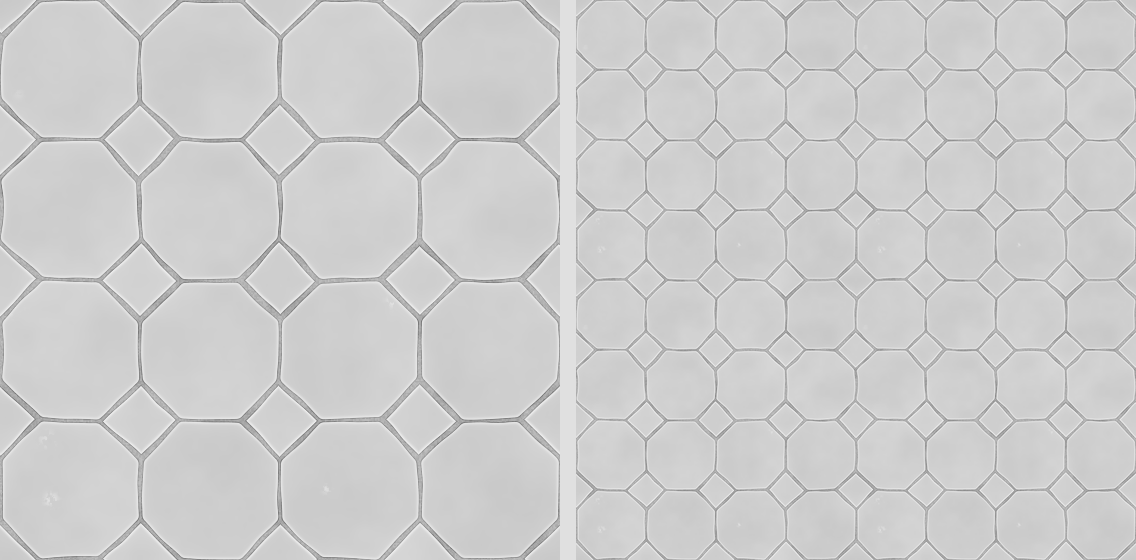
Left: one tile. Right: repeated 2 by 2.
A Shadertoy shader for this texture:

```glsl
#define GRID 4.0             // octagons across and down
#define DIAMOND 0.28         // half diagonal of the small tile, in cells
#define STRAIGHT_HALF 0.014  // half width of the straight joints
#define DIAGONAL_HALF 0.019  // half width of the diagonal joints
#define WOBBLE 0.022         // unevenness of the tile edges
#define CLOUDING 0.055       // contrast of the mottled glaze
#define SCUFFS 7             // number of chalky marks
#define TILE_COLOR vec3(0.81)
#define RIM_COLOR vec3(0.92)
#define GROUT_COLOR vec3(0.71)
#define CREVICE_COLOR vec3(0.54)

float hash(vec2 p, float seed) {
    vec3 q = fract(vec3(p, seed) * vec3(0.1031, 0.1030, 0.0973));
    q += dot(q, q.yzx + 33.33);
    return fract((q.x + q.y) * q.z);
}

// Value noise that wraps after a whole number of lattice steps
float noise(vec2 uv, float period, float seed) {
    vec2 p = uv * period;
    vec2 i = floor(p), f = p - i;
    f = f * f * f * (f * (f * 6.0 - 15.0) + 10.0);
    vec2 lo = mod(i, period), hi = mod(i + 1.0, period);
    return mix(mix(hash(lo, seed), hash(vec2(hi.x, lo.y), seed), f.x),
               mix(hash(vec2(lo.x, hi.y), seed), hash(hi, seed), f.x), f.y);
}

float fbm(vec2 uv, float period, float seed) {
    float sum = 0.0, weight = 0.5;
    for (int i = 0; i < 4; i++) {
        sum += weight * noise(uv, period, seed + float(i));
        period *= 2.0;
        weight *= 0.5;
    }
    return sum / 0.9375;
}

float smoothMin(float a, float b, float k) {
    float h = max(k - abs(a - b), 0.0) / k;
    return min(a, b) - h * h * k * 0.25;
}

// Speckled pale marks, scattered over the wrapped canvas
float scuffs(vec2 uv) {
    float sum = 0.0;
    float speckle = smoothstep(0.48, 0.72, fbm(uv, 110.0, 31.0));
    for (int i = 0; i < SCUFFS; i++) {
        float id = float(i);
        vec2 center = vec2(hash(vec2(id, 3.0), 41.0), hash(vec2(id, 8.0), 47.0));
        vec2 d = fract(uv - center + 0.5) - 0.5;
        float radius = mix(0.007, 0.014, hash(vec2(id, 5.0), 53.0));
        float strength = mix(0.25, 1.0, hash(vec2(id, 6.0), 59.0));
        sum += strength * exp(-dot(d, d) / (radius * radius));
    }
    return min(sum, 1.0) * speckle;
}

void mainImage(out vec4 fragColor, in vec2 fragCoord) {
    vec2 uv = fragCoord / iResolution.xy;
    float aa = 0.6 * GRID / min(iResolution.x, iResolution.y);

    // Hand-cut edges: bend the grid slightly
    vec2 bend = vec2(noise(uv, GRID * 4.0, 1.0), noise(uv, GRID * 4.0, 2.0)) - 0.5;
    vec2 p = uv * GRID + WOBBLE * bend;

    // Signed distance to the joints, positive on the tiles
    vec2 toSide = 0.5 - abs(fract(p) - 0.5);
    float diagonal = (toSide.x + toSide.y - DIAMOND) * 0.70711;
    bool inDiamond = diagonal < 0.0;
    float widen = mix(0.65, 1.35, noise(uv, GRID * 5.0, 7.0));
    float edge = abs(diagonal) - DIAGONAL_HALF * widen;
    if (!inDiamond) {
        float side = min(toSide.x, toSide.y) - STRAIGHT_HALF * widen;
        edge = smoothMin(edge, side, 0.016);
    }

    // Mottled glaze with a small tone shift from tile to tile
    vec2 tileId = mod(inDiamond ? floor(p + 0.5) : floor(p), GRID);
    float tone = hash(tileId, inDiamond ? 11.0 : 13.0) - 0.5;
    vec3 tile = TILE_COLOR + CLOUDING * (fbm(uv, 10.0, 17.0) - 0.5) + 0.012 * tone;

    // Bright rim and a soft glow along the tile edges
    float outside = max(edge, 0.0);
    float rim = exp(-outside * outside / 0.00022) * (inDiamond ? 1.0 : 0.7);
    tile = mix(tile, RIM_COLOR, rim) + 0.018 * exp(-outside / 0.045);

    // Grainy grout, darker where it meets the tiles
    float grain = noise(uv, 380.0, 23.0) - 0.5;
    float crevice = 1.0 - smoothstep(0.002, 0.011, -edge);
    float shade = smoothstep(0.45, 0.8, noise(uv, GRID * 6.0, 29.0));
    vec3 joint = mix(GROUT_COLOR, CREVICE_COLOR, crevice * mix(0.75, 1.0, shade));
    joint += 0.09 * grain - 0.05 * shade;

    vec3 color = mix(joint, tile, smoothstep(-aa, aa, edge));
    color += 0.11 * scuffs(uv);
    fragColor = vec4(clamp(color, 0.0, 1.0), 1.0);
}
```
